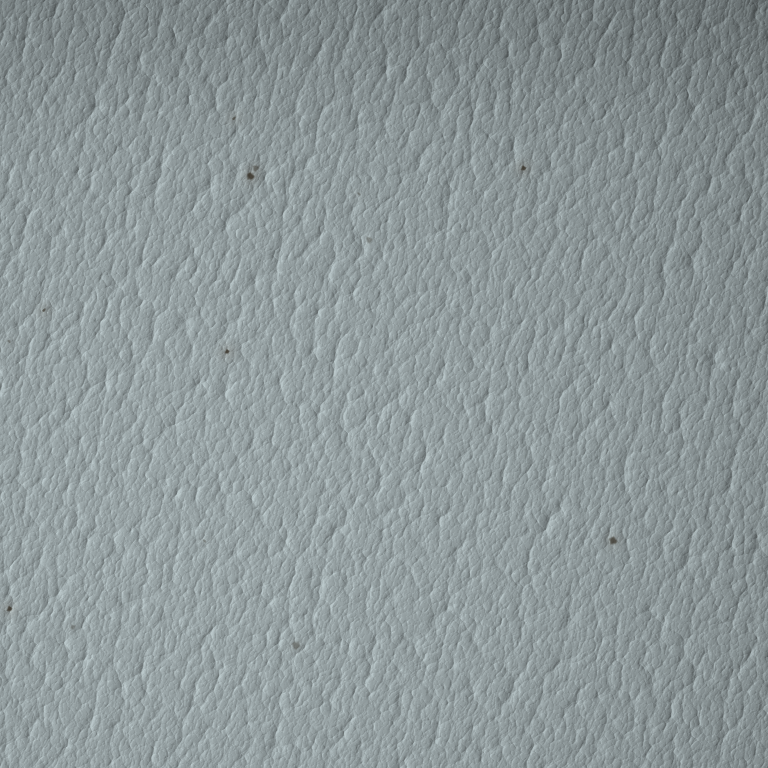
Write a Shadertoy shader that draws this texture.

```glsl
vec2 hash2(vec2 p) {
    vec3 q = fract(vec3(p.xyx) * vec3(0.1031, 0.1030, 0.0973));
    q += dot(q, q.yzx + 33.33);
    return fract((q.xx + q.yz) * q.zy);
}

// Flat-topped chips of varied size and tilt, with sloping rims
float chips(vec2 p) {
    vec2 cell = floor(p), f = fract(p);
    float nearest = 4.0;
    for (int y = -1; y <= 1; y++)
    for (int x = -1; x <= 1; x++) {
        vec2 offset = vec2(x, y);
        vec2 jitter = hash2(cell + offset);
        vec2 d = offset + jitter - f;
        vec2 tilt = fract(jitter.yx * 23.0) - 0.5;
        float size = 0.32 * fract(jitter.x * 17.0 + jitter.y * 31.0);
        nearest = min(nearest, dot(d, d) - size + 0.4 * dot(d, tilt));
    }
    return -max(nearest, 0.25 * nearest);
}

float plasterHeight(vec2 p) {
    // Lean the chips and roughen their outlines
    p += 0.0010 * sin(p.yx * vec2(71.0, 53.0) + 2.0 * sin(p * 29.0));
    p += 0.0004 * sin(p.yx * vec2(413.0, 387.0) + 2.0 * sin(p * 197.0));
    p.x -= 0.20 * p.y;
    float coarse = chips(p * vec2(57.0, 36.0) + 40.0);
    float medium = chips(p * vec2(112.0, 80.0) + 90.0);
    float grain = chips(p * vec2(255.0, 225.0) + 150.0);
    return 0.70 * coarse + 0.38 * medium + 0.17 * grain;
}

void mainImage(out vec4 fragColor, in vec2 fragCoord) {
    vec2 uv = fragCoord / iResolution.xy;

    // Broad falloff of light from the lower left
    vec2 fromGlow = uv - vec2(0.25, 0.30);
    float tone = 0.637 - 0.145 * dot(fromGlow, fromGlow);
    tone -= 0.045 * smoothstep(0.78, 1.0, uv.y);

    // Raking light across the relief
    vec2 rake = 0.0008 * vec2(1.0, -0.2);
    float slope = plasterHeight(uv + rake) - plasterHeight(uv - rake);
    tone += 0.84 * clamp(slope, -0.22, 0.18);

    vec3 color = tone * vec3(0.932, 1.0, 1.012);

    // Sparse dirt specks and pale brown stains
    for (int i = 0; i < 14; i++) {
        vec2 seed = hash2(vec2(i, 7));
        vec2 d = uv - hash2(vec2(i, 23));
        d += 0.0006 * sin(d.yx * 900.0 + seed * 6.0);
        float radius = mix(0.0012, 0.0055, seed.x * seed.x);
        float speck = 1.0 - smoothstep(radius * 0.5, radius + 0.0015, length(d));
        float stain = exp(-dot(d, d) / 0.00012);
        color = mix(color, vec3(0.24, 0.23, 0.20), speck * mix(0.3, 0.85, seed.y));
        color -= 0.05 * stain * seed.y * vec3(0.5, 0.8, 1.0);
    }

    fragColor = vec4(color, 1.0);
}
```
